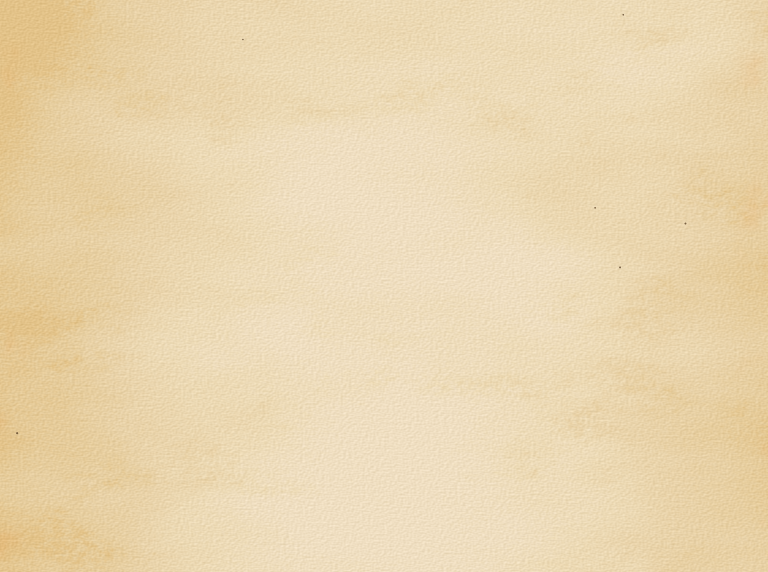
This texture is drawn by a WebGL 2 fragment shader. Its source:

```glsl
#version 300 es
precision highp float;
// Aged cream paper with browned sides, faint cloudy stains, fine tooth and a few specks.

uniform vec2 u_resolution;
out vec4 fragColor;

const vec3 PAPER[5] = vec3[5](
    vec3(0.938, 0.872, 0.758), vec3(0.926, 0.854, 0.710),
    vec3(0.912, 0.825, 0.662), vec3(0.900, 0.800, 0.610),
    vec3(0.888, 0.762, 0.535));
const vec3 SPECK_COLOR = vec3(0.33, 0.23, 0.13);
const vec3 RUST_TINT = vec3(0.005, -0.045, -0.075);

// Integer hash: one lattice point to two values in 0..1
vec2 hash2(vec2 cell, float seed) {
    uvec2 q = uvec2(ivec2(cell) + 4096) * uvec2(1597334673u, 3812015801u);
    uint h = (q.x ^ q.y ^ uint(seed * 977.0)) * 1597334673u;
    h = (h ^ (h >> 15)) * 2246822519u;
    h ^= h >> 13;
    return vec2(h & 65535u, h >> 16) / 65535.0;
}

float cornerSlope(vec2 cell, vec2 offset, float seed) {
    float angle = 6.28319 * hash2(cell, seed).x;
    return dot(vec2(cos(angle), sin(angle)), offset);
}

// Gradient noise, about -0.7..0.7
float gradientNoise(vec2 p, float seed) {
    vec2 i = floor(p), f = p - i;
    vec2 w = f * f * f * (f * (f * 6.0 - 15.0) + 10.0);
    vec2 e = vec2(1.0, 0.0);
    float low = mix(cornerSlope(i, f, seed),
                    cornerSlope(i + e.xy, f - e.xy, seed), w.x);
    float high = mix(cornerSlope(i + e.yx, f - e.yx, seed),
                     cornerSlope(i + e.xx, f - e.xx, seed), w.x);
    return mix(low, high, w.y);
}

float fbm(vec2 p, int octaves, float gain, float seed) {
    float sum = 0.0, amplitude = 1.0;
    for (int i = 0; i < octaves; i++) {
        sum += amplitude * gradientNoise(p, seed + float(i));
        p = mat2(1.95, 0.25, -0.25, 1.95) * p + 3.7;
        amplitude *= gain;
    }
    return sum;
}

// Piecewise ramp from pale (0) to browned (4)
vec3 paperColor(float age) {
    vec3 color = PAPER[0];
    for (int i = 1; i < 5; i++)
        color = mix(color, PAPER[i], clamp(age - float(i - 1), 0.0, 1.0));
    return color;
}

// Browning toward the sides and top, with one pale corner
float sideAging(vec2 uv) {
    float side = abs(uv.x - 0.52) * 2.0;
    float rise = uv.y - 0.25;
    float paleCorner = smoothstep(0.4, 0.0, length((uv - vec2(0.96, 1.0)) * vec2(1.0, 0.8)));
    return 3.2 * pow(side, 1.7) + 1.6 * rise * rise - 1.8 * paleCorner;
}

// Wide horizontal clouds with granular stain patches
float stains(vec2 p, float side) {
    float clouds = fbm(p * vec2(2.6, 6.0), 6, 0.58, 11.0);
    float patches = smoothstep(0.12, 0.65, fbm(p * vec2(3.4, 8.0), 6, 0.58, 23.0));
    float mottle = 0.7 + 1.1 * fbm(p * vec2(55.0, 80.0), 3, 0.7, 37.0);
    return clouds * mix(0.75, 1.2, side) + 1.0 * patches * mottle;
}

// Relief of the paper fibres lit from the upper left
float tooth(vec2 p, float scale, float seed) {
    vec2 q = p * vec2(0.68, 1.0) * scale;
    vec2 toLight = vec2(-0.26, 0.36);
    return gradientNoise(q - toLight, seed) - gradientNoise(q + toLight, seed);
}

// Sparse dots, one possible per grid cell
float specks(vec2 p, float density, float chance, float pixel) {
    vec2 cell = floor(p * density);
    vec2 pick = hash2(cell, 51.0);
    vec2 center = (cell + 0.15 + 0.7 * hash2(cell, 63.0)) / density;
    float radius = mix(0.0011, 0.0019, pick.y);
    float edge = pixel * 0.6;
    float dotMask = 1.0 - smoothstep(radius - edge, radius + edge, length(p - center));
    return dotMask * step(pick.x, chance);
}

void main() {
    vec2 uv = gl_FragCoord.xy / u_resolution;
    vec2 p = gl_FragCoord.xy / u_resolution.y;
    float side = abs(uv.x - 0.5) * 2.0;

    // Overall tone
    float age = sideAging(uv) + stains(p, side);
    age += 0.6 * gradientNoise(p * vec2(150.0, 210.0), 71.0);
    vec3 color = paperColor(age);

    // Rusty blemishes along the outer margins
    float margin = smoothstep(0.9, 1.0, side);
    float rust = smoothstep(0.1, 0.7, fbm(p * vec2(9.0, 7.0), 4, 0.55, 83.0));
    color += RUST_TINT * margin * rust;

    // Surface grain
    float grain = 0.038 * tooth(p, 310.0, 91.0) + 0.016 * tooth(p, 185.0, 97.0);
    color += grain * vec3(0.9, 1.0, 1.2);

    // Dark specks
    float speck = specks(p, 9.0, 0.065, 1.0 / u_resolution.y);
    color = mix(color, SPECK_COLOR, 0.75 * speck);

    fragColor = vec4(clamp(color, 0.0, 1.0), 1.0);
}
```
